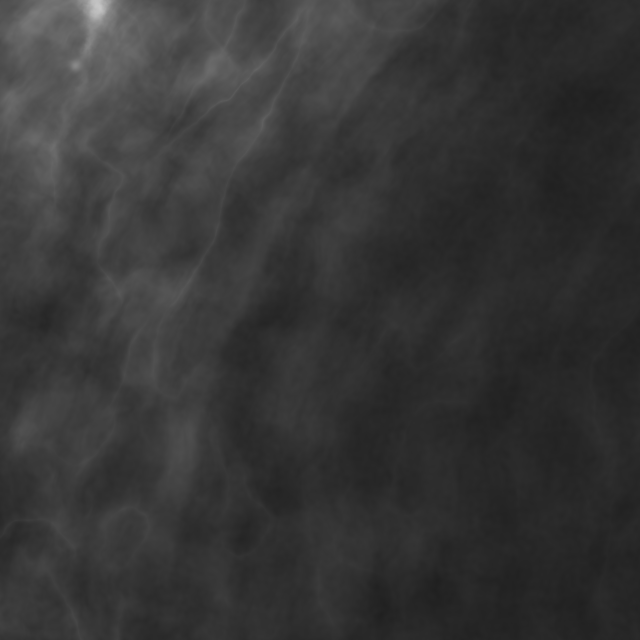
Reproduce this texture procedurally as a WebGL 1 fragment shader.

```glsl
precision highp float;
// Dim grey smoke: warped gradient noise stretched along a curved flow,
// with thin ridged filaments, a soft seam and a bright wisp at upper left.
// The light falls off from the left side to a dark, quiet right side.

#define BASE_TONE 0.148
#define SIDE_LIGHT 0.058
#define CORNER_GLOW 0.135
#define CLOUD_CONTRAST 0.60
#define FILAMENT_LIGHT 0.075
#define SEAM_LIGHT 0.065
#define WISP_LIGHT 0.15
#define KNOT_LIGHT 0.24
#define FLOW_BEND 0.40
#define WARP 0.040
#define OCTAVE_GAIN 0.55
#define GRAIN 0.014

uniform vec2 u_resolution;

// Random gradient in -1..1 for a lattice cell, without sine.
vec2 hashGradient(vec2 cell) {
  vec3 p = fract(cell.xyx * vec3(0.1031, 0.1030, 0.0973));
  p += dot(p, p.yzx + 33.33);
  return 2.0 * fract((p.xx + p.yz) * p.zy) - 1.0;
}

// Smooth gradient noise centred on zero.
float noise(vec2 p) {
  vec2 cell = floor(p);
  vec2 f = p - cell;
  vec2 w = f * f * f * (f * (f * 6.0 - 15.0) + 10.0);
  vec2 e = vec2(1.0, 0.0);
  float a = dot(hashGradient(cell), f);
  float b = dot(hashGradient(cell + e.xy), f - e.xy);
  float c = dot(hashGradient(cell + e.yx), f - e.yx);
  float d = dot(hashGradient(cell + e.xx), f - e.xx);
  return mix(mix(a, b, w.x), mix(c, d, w.x), w.y);
}

// Layered noise, turned at each octave to hide the lattice.
float fbm(vec2 p) {
  float sum = 0.0;
  float amplitude = 1.0;
  for (int i = 0; i < 5; i++) {
    sum += amplitude * noise(p);
    p = mat2(1.6, 1.2, -1.2, 1.6) * p + 7.3;
    amplitude *= OCTAVE_GAIN;
  }
  return sum;
}

// Thin bright lines where the noise crosses zero, broken into patches.
float filaments(vec2 p) {
  float crest = exp(-16.0 * abs(noise(p) + 0.15 * noise(p * 2.7 + 4.0)));
  return crest * smoothstep(-0.15, 0.35, noise(p * 0.6 + 19.0));
}

// Bell curve of unit height.
float bell(float x, float width) {
  return exp(-x * x / (width * width));
}

void main() {
  vec2 uv = gl_FragCoord.xy / u_resolution;
  vec2 drift = vec2(fbm(uv * 4.0 + 3.1), fbm(uv * 4.0 + 41.7));
  vec2 p = uv + WARP * drift;

  // Flow space: x runs across the curved streaks, y along them.
  vec2 flow = vec2(p.x - FLOW_BEND * p.y * p.y, p.y);

  // Broad light from the left and the upper left corner.
  float side = smoothstep(0.95, 0.10, p.x - 0.25 * (p.y - 0.5));
  float corner = length((p - vec2(0.12, 0.98)) * vec2(0.85, 1.2));
  float tone = BASE_TONE + SIDE_LIGHT * side + CORNER_GLOW * bell(corner, 0.36);

  // Clouds: round billows mixed with long streaks, brighter than they are dark.
  float clouds = 0.7 * fbm(p * 6.5 + 11.0) + 0.5 * fbm(flow * vec2(10.0, 3.5) + 27.0);
  tone *= exp(CLOUD_CONTRAST * clouds * (0.6 + 0.55 * side));

  // Filaments along the flow, plus a few curled ones.
  float lines = filaments(flow * vec2(8.0, 2.2) + 5.0) + 0.7 * filaments(p * 6.0 + 63.0);
  tone += FILAMENT_LIGHT * lines * (0.25 + 0.75 * side);

  // Seam: fades softly to the left, drops quickly to the right.
  vec2 s = uv + 0.4 * WARP * drift;
  float across = s.x - FLOW_BEND * s.y * s.y - 0.26;
  float seam = bell(across, across < 0.0 ? 0.060 : 0.013);
  tone += SEAM_LIGHT * seam * clamp(0.6 + 1.4 * noise(p * 6.0 + 8.0), 0.0, 1.0);

  // Bright wisp bending down from the top edge, inside a wide halo.
  vec2 curl = vec2(fbm(uv * 19.0 + 5.0), fbm(uv * 19.0 + 33.0));
  vec2 q = uv + 0.018 * drift + 0.016 * curl;
  float depth = 1.0 - q.y;
  float offset = q.x - (0.15 - 0.1 * depth - 0.75 * depth * depth);
  float fade = 1.0 - smoothstep(0.05, 0.36, depth);
  float broken = clamp(0.45 + 1.8 * noise(q * 17.0 + 2.0), 0.0, 1.0);
  tone += WISP_LIGHT * fade * (broken * bell(offset, 0.010) + 0.5 * bell(offset, 0.050));

  // Glowing knot at the top and a small spark below it.
  float knot = bell(length((q - vec2(0.148, 0.985)) * vec2(1.0, 0.7)), 0.020);
  float spark = bell(length(uv - vec2(0.118, 0.898)), 0.009);
  tone += KNOT_LIGHT * (knot + 0.7 * spark);

  // Faint fine mottling.
  tone += GRAIN * noise(uv * 80.0);
  gl_FragColor = vec4(vec3(tone), 1.0);
}
```
